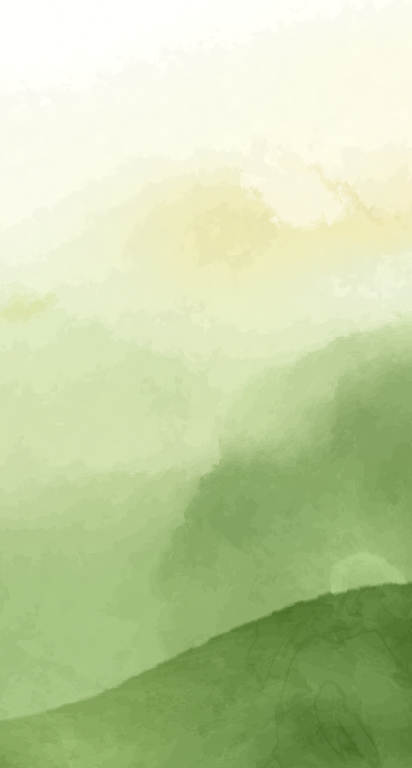
A Shadertoy shader for this background:

```glsl
// Misty watercolour hills: a cream sky with a yellow stain sinks into pale green,
// then a darker bank on the right and a rounded hill in front.
// Layered sines bend the washes, cellular noise tears them, and tones dry in flat steps.

vec2 hash2(vec2 p) {
    p = vec2(dot(p, vec2(127.1, 311.7)), dot(p, vec2(269.5, 183.3)));
    return fract(sin(p) * 4375.85);
}

// Random offset shared by every point of the nearest cell, in -0.5..0.5
vec2 cellPatch(vec2 p) {
    vec2 base = floor(p), value = vec2(0.0);
    float nearest = 9.0;
    for (int j = -1; j <= 1; j++)
    for (int i = -1; i <= 1; i++) {
        vec2 id = base + vec2(i, j);
        vec2 away = id + hash2(id) - p;
        float d = dot(away, away);
        if (d < nearest) { nearest = d; value = hash2(id + 17.0) - 0.5; }
    }
    return value;
}

// Layered, rotated sines, roughly -1..1
float wash(vec2 p) {
    float sum = 0.0, gain = 0.5;
    for (int i = 0; i < 6; i++) {
        p = mat2(0.8, 0.6, -0.6, 0.8) * p * 1.75 + 1.3;
        p += 0.7 * sin(p.yx * 0.8 + float(i));
        sum += gain * sin(p.x) * cos(p.y);
        gain *= 0.62;
    }
    return sum;
}

// Flat tones with short ramps between them
float layers(float x, float count) {
    x *= count;
    return (floor(x) + smoothstep(0.4, 0.6, fract(x))) / count;
}

// Soft elliptical stain
float stain(vec2 p, float x, float y, float rx, float ry) {
    vec2 d = (p - vec2(x, y)) / vec2(rx, ry);
    return exp(-dot(d, d));
}

void mainImage(out vec4 fragColor, in vec2 fragCoord) {
    vec2 p = fragCoord / iResolution.y;
    vec2 uv = fragCoord / iResolution.xy;

    // Bent and torn paper coordinates
    vec2 flow = vec2(wash(p * 5.0), wash(p * 5.0 + 8.0));
    vec2 torn = cellPatch(p * 55.0 + flow) + 0.7 * cellPatch(p * 120.0 + flow);
    vec2 q = uv + flow * vec2(0.06, 0.024) + torn * vec2(0.022, 0.01);
    float mottle = layers(wash(p * 8.0 + torn * 0.12 + 3.0), 4.0);

    // Vertical wash from white to meadow green
    vec3 col = mix(vec3(0.65, 0.76, 0.50), vec3(0.83, 0.885, 0.69), smoothstep(0.23, 0.43, q.y));
    col = mix(col, vec3(0.91, 0.94, 0.81), smoothstep(0.46, 0.65, q.y));
    col = mix(col, vec3(0.985, 0.985, 0.93), smoothstep(0.60, 0.80, q.y + 0.06 * (0.5 - q.x)));
    col = mix(col, vec3(1.0, 1.0, 0.985), smoothstep(0.86, 0.98, q.y + 0.14 * (0.4 - q.x)));
    col = mix(col, vec3(0.99, 0.98, 0.89), 0.7 * stain(q, 1.0, 0.88, 0.35, 0.12));

    // Yellow stains, with a pale cloud pushing into them
    col = mix(col, vec3(0.92, 0.91, 0.70), 0.95 * stain(q, 0.54, 0.69, 0.27, 0.08));
    col = mix(col, vec3(0.935, 0.915, 0.69), 0.75 * stain(q, 0.85, 0.705, 0.25, 0.03));
    col = mix(col, vec3(0.95, 0.92, 0.74), 0.6 * stain(q, 1.0, 0.75, 0.18, 0.05));
    float cloud = length((q - vec2(0.71, 0.765)) / vec2(0.13, 0.06));
    col = mix(col, vec3(0.985, 0.975, 0.89), 0.8 * smoothstep(1.1, 0.85, cloud));
    col = mix(col, vec3(0.90, 0.87, 0.62), 0.5 * stain(q, 0.83 - 3.0 * (q.y - 0.74), 0.74, 0.025, 0.03));
    col = mix(col, vec3(0.86, 0.87, 0.58), 0.5 * stain(q, 0.03, 0.60, 0.06, 0.012));

    // Pale fold and dripping wash in the middle distance
    float fold = q.y - 0.63 + 0.25 * q.x;
    col -= vec3(0.025, 0.014, 0.032) * smoothstep(0.004, -0.004, fold)
         * smoothstep(-0.14, 0.0, fold) * smoothstep(0.55, 0.35, q.x);
    float drip = q.y - 0.375 - 0.025 * wash(vec2(p.x * 14.0, p.y * 2.0));
    col -= vec3(0.04, 0.03, 0.05) * smoothstep(0.006, -0.006, drip)
         * smoothstep(-0.12, 0.0, drip) * smoothstep(0.05, 0.3, q.x);
    col += 0.015 * mottle * smoothstep(0.75, 0.55, q.y);

    // Right-hand bank: thin film at its rim, dense pigment inside
    float rim = 0.40 + 0.15 * smoothstep(0.20, 0.45, q.y) + 0.45 * smoothstep(0.44, 0.65, q.y);
    float inside = q.x - rim;
    float low = smoothstep(0.44, 0.35, q.y);
    float bank = mix(smoothstep(-0.08, 0.06, inside), smoothstep(-0.008, 0.008, inside), 0.4);
    vec3 film = mix(vec3(0.76, 0.84, 0.61), vec3(0.58, 0.70, 0.43), low);
    film = mix(film, vec3(0.60, 0.72, 0.45), smoothstep(0.14, 0.35, inside));
    film = mix(film, vec3(0.45, 0.59, 0.31), 0.95 * stain(q, 0.98, 0.42, 0.21, 0.085));
    film = mix(film, vec3(0.51, 0.64, 0.38), 0.85 * stain(q, 0.65, 0.32, 0.24, 0.06));
    film -= 0.05 * smoothstep(0.82, 0.835, q.x) * stain(q, 0.85, 0.44, 0.2, 0.05);
    col = mix(col, film + 0.06 * mottle, bank * smoothstep(0.64, 0.56, q.y) * mix(0.75, 1.0, low));
    col = mix(col, vec3(0.58, 0.71, 0.43), 0.3 * stain(q, 0.40, 0.25, 0.15, 0.09));
    col = mix(col, vec3(0.92, 0.94, 0.84), 0.8 * stain(q, 0.90, 0.635, 0.16, 0.032));

    // Pale bloom ring resting on the hill
    vec2 bloom = (uv - vec2(0.89, 0.235)) * vec2(0.535, 1.0) + 0.012 * flow + 0.004 * torn;
    float ring = length(bloom) - 0.045;
    col += 0.06 * smoothstep(0.003, -0.003, ring) * smoothstep(-0.03, 0.0, ring);

    // Front hill: pooled pigment along the ridge, veins and dark blooms below
    float ridge = 0.06 + 0.185 * mix(uv.x, smoothstep(-0.05, 0.9, uv.x), 0.6);
    float depth = ridge - uv.y + 0.006 * flow.x + 0.003 * torn.y;
    vec3 hill = mix(vec3(0.53, 0.66, 0.37), vec3(0.42, 0.56, 0.28), smoothstep(0.1, 0.8, q.x));
    hill -= 0.08 * exp(-max(depth, 0.0) * 36.0) * smoothstep(0.0, 0.5, q.x);
    hill += 0.06 * stain(q, 0.62, 0.11, 0.3, 0.045);
    hill = mix(hill, vec3(0.32, 0.47, 0.20), 0.85 * stain(q, 0.90, 0.03, 0.25, 0.05));
    hill = mix(hill, vec3(0.32, 0.47, 0.20), 0.7 * stain(q, 1.0, 0.18, 0.18, 0.05));
    float vein = smoothstep(0.06, 0.0, abs(wash(p * 6.0 + 5.0))) * smoothstep(0.3, 0.8, uv.x);
    hill += 0.09 * mottle - 0.035 * vein;
    col = mix(col, hill, smoothstep(-0.003, 0.004, depth));

    // Dried tone steps and paper grain
    float tone = dot(col, vec3(0.3, 0.6, 0.1)) + 0.006 * torn.x;
    col += layers(tone, 45.0) - tone + 0.012 * torn.x;
    fragColor = vec4(clamp(col, 0.0, 1.0), 1.0);
}
```
